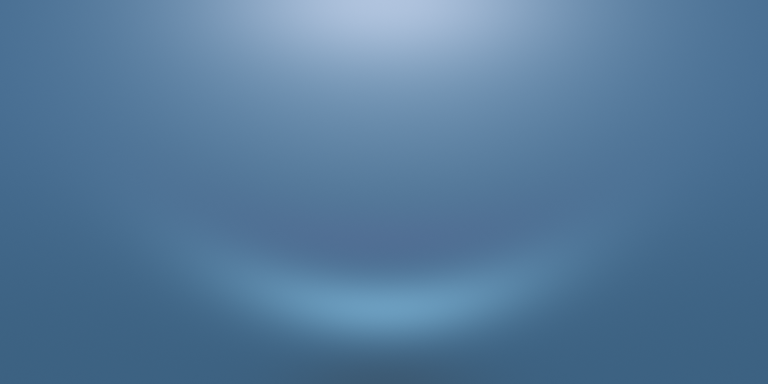
Give the GLSL for this background, as a Shadertoy shader.

```glsl
// Soft blue studio backdrop: a pale light spills from the top centre and
// a curved cyan reflection rests near the floor above a faint shadow.
// Every light is a Gaussian falloff added to a vertical gradient.

const vec3 FLOOR_BLUE  = vec3(0.235, 0.382, 0.508);
const vec3 WALL_BLUE   = vec3(0.260, 0.412, 0.555);
const vec3 WIDE_LIGHT  = vec3(0.220, 0.200, 0.175);
const vec3 LAMP_LIGHT  = vec3(0.210, 0.155, 0.140);
const vec3 CYAN_LIGHT  = vec3(0.165, 0.215, 0.220);
const vec3 VIOLET_TINT = vec3(0.022, -0.004, 0.012);
const vec3 SHADOW      = vec3(0.005, 0.035, 0.060);

float hash(vec2 p) {
    return fract(sin(dot(p, vec2(12.9898, 78.233))) * 43758.5453);
}

// Elliptical Gaussian that equals one at its centre
float glow(vec2 p, vec2 centre, vec2 radius) {
    vec2 d = (p - centre) / radius;
    return exp(-dot(d, d));
}

// Glow bent along a parabola, spreading vertically towards its ends
float crescent(vec2 p, vec2 centre, vec2 radius, float bend, float spread) {
    vec2 d = p - centre;
    float x2 = d.x * d.x;
    d.y -= bend * x2;
    return glow(d, vec2(0.0), vec2(radius.x, radius.y + spread * x2));
}

void mainImage(out vec4 fragColor, in vec2 fragCoord) {
    vec2 uv = fragCoord / iResolution.xy;

    // Wall gradient
    vec3 color = mix(FLOOR_BLUE, WALL_BLUE, smoothstep(0.0, 0.8, uv.y));

    // Overhead light: broad spill and bright core
    color += WIDE_LIGHT * glow(uv, vec2(0.5, 1.0), vec2(0.36, 0.50));
    color += LAMP_LIGHT * glow(uv, vec2(0.5, 1.0), vec2(0.21, 0.17));

    // Curved reflection with a violet tint above it
    color += CYAN_LIGHT * crescent(uv, vec2(0.5, 0.195), vec2(0.21, 0.085), 2.0, 0.5);
    color += VIOLET_TINT * crescent(uv, vec2(0.5, 0.37), vec2(0.24, 0.08), 1.2, 0.5);

    // Floor shadow
    color -= SHADOW * glow(uv, vec2(0.5, 0.0), vec2(0.13, 0.08));

    // Fine dither against banding
    color += (hash(fragCoord) - 0.5) / 255.0;
    fragColor = vec4(clamp(color, 0.0, 1.0), 1.0);
}
```
